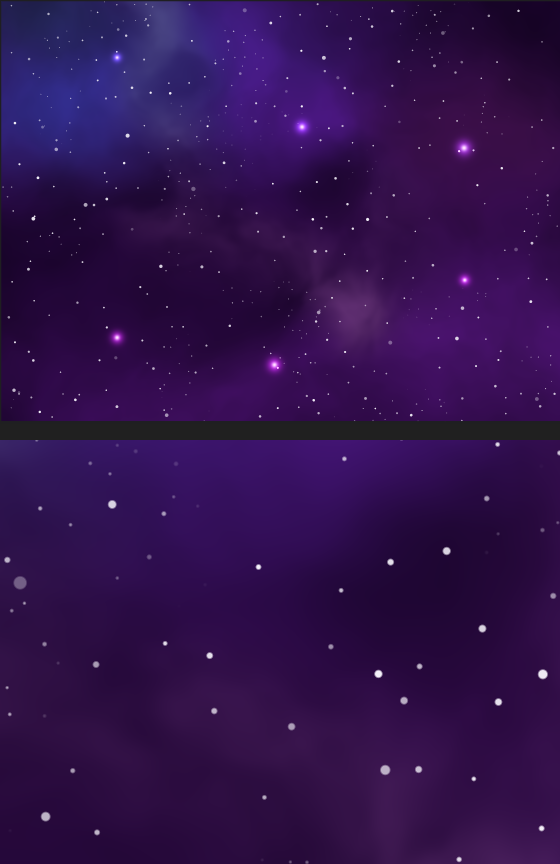
Top: the whole. Bottom: its middle third, enlarged.
Give the GLSL for this background, as a Shadertoy shader.

```glsl
// Deep-space backdrop: soft blue and violet clouds built from noise-warped
// Gaussian patches, a dusty band along a bent path, hashed star layers
// on jittered grids and a few large glowing stars.

const vec3 BASE    = vec3(0.172, 0.034, 0.265);
const vec3 DARK    = vec3(0.075, 0.008, 0.135);
const vec3 BLUE    = vec3(0.195, 0.185, 0.570);
const vec3 SLATE   = vec3(0.130, 0.160, 0.330);
const vec3 VIOLET  = vec3(0.330, 0.105, 0.590);
const vec3 PURPLE  = vec3(0.310, 0.080, 0.460);
const vec3 PLUM    = vec3(0.215, 0.055, 0.250);
const vec3 DUST_HI = vec3(0.270, 0.260, 0.470);
const vec3 DUST_LO = vec3(0.310, 0.150, 0.370);
const vec3 FRAME   = vec3(0.120, 0.120, 0.130);
const vec3 HALO_LO = vec3(0.820, 0.160, 0.900);
const vec3 HALO_HI = vec3(0.480, 0.300, 1.000);
const float WARP       = 0.24;   // displacement of the cloud outlines
const float DUST_WIDTH = 0.075;
const float HALO_SIZE  = 0.017;
const float STAR_EDGE  = 0.0014; // least softness of a star rim

// Three sine-free random values per lattice point
vec3 hash3(vec2 p) {
    vec3 q = fract((p.xyx + 7.0) * vec3(0.1031, 0.1030, 0.0973));
    q += dot(q, q.yxz + 33.33);
    return fract((q.xxy + q.yzz) * q.zyx);
}

float noise(vec2 p) {
    vec2 i = floor(p), f = fract(p);
    f = f * f * f * (f * (f * 6.0 - 15.0) + 10.0);
    float low  = mix(hash3(i).x, hash3(i + vec2(1, 0)).x, f.x);
    float high = mix(hash3(i + vec2(0, 1)).x, hash3(i + vec2(1, 1)).x, f.x);
    return mix(low, high, f.y);
}

float fbm(vec2 p) {
    float sum = 0.0, amp = 0.533;
    for (int i = 0; i < 4; i++) {
        sum += amp * noise(p);
        p = mat2(1.6, 1.2, -1.2, 1.6) * p + 11.3;
        amp *= 0.5;
    }
    return sum;
}

float patchAt(vec2 p, vec2 centre, vec2 radius) {
    vec2 d = (p - centre) / radius;
    return exp(-dot(d, d));
}

float segmentDist(vec2 p, vec2 a, vec2 b) {
    vec2 ab = b - a;
    return length(p - a - ab * clamp(dot(p - a, ab) / dot(ab, ab), 0.0, 1.0));
}

// Bent band of dust, brightest along its spine
float dustBand(vec2 p) {
    vec2 path[5] = vec2[5](vec2(0.34, 1.05), vec2(0.41, 0.70),
        vec2(0.37, 0.51), vec2(0.70, 0.37), vec2(0.88, 0.22));
    float d = 9.0;
    for (int i = 0; i < 4; i++) d = min(d, segmentDist(p, path[i], path[i + 1]));
    return exp(-d * d / (DUST_WIDTH * DUST_WIDTH));
}

vec3 nebula(vec2 p) {
    vec2 w = p + WARP * (vec2(fbm(p * 3.0), fbm(p * 3.0 + 17.0)) - 0.5);
    float wisps = fbm(w * 5.0 + 4.0);
    vec3 c = BASE;
    // Dark pockets
    c = mix(c, DARK, 0.75 * patchAt(w, vec2(0.08, 0.42), vec2(0.34, 0.20)));
    c = mix(c, DARK, 0.95 * patchAt(w, vec2(1.26, 0.97), vec2(0.32, 0.20)));
    c = mix(c, DARK, 0.90 * patchAt(w, vec2(0.02, 0.00), vec2(0.22, 0.12)));
    c = mix(c, DARK, 0.55 * patchAt(w, vec2(0.60, 0.29), vec2(0.20, 0.08)));
    // Blue and violet light
    c = mix(c, BLUE, 0.60 * patchAt(w, vec2(0.30, 0.92), vec2(0.46, 0.24)));
    c = mix(c, BLUE, 0.85 * patchAt(w, vec2(0.12, 0.80), vec2(0.25, 0.14)));
    c = mix(c, SLATE, 0.75 * patchAt(w, vec2(0.06, 1.00), vec2(0.24, 0.10)));
    c = mix(c, VIOLET, 0.55 * patchAt(w, vec2(0.61, 0.86), vec2(0.11, 0.14)));
    c = mix(c, VIOLET, 0.75 * patchAt(w, vec2(0.80, 0.71), vec2(0.13, 0.10)));
    c = mix(c, PLUM, 0.80 * patchAt(w, vec2(1.12, 0.68), vec2(0.22, 0.20)));
    c = mix(c, PURPLE, 0.85 * patchAt(w, vec2(1.20, 0.21), vec2(0.27, 0.20)));
    c = mix(c, PURPLE, 0.40 * patchAt(w, vec2(0.55, 0.05), vec2(0.50, 0.10)));
    c = mix(c, DARK, 0.55 * patchAt(w, vec2(0.74, 0.59), vec2(0.12, 0.09)));
    // Dust and fine light variation
    vec3 dust = mix(DUST_LO, DUST_HI, smoothstep(0.45, 0.80, p.y));
    float veil = dustBand(w) + 0.7 * patchAt(w, vec2(0.93, 0.36), vec2(0.10, 0.16));
    c = mix(c, dust, min(veil, 1.0) * smoothstep(0.15, 0.85, wisps));
    return c * (0.72 + 0.56 * wisps);
}

// One star per chosen cell, kept clear of the cell border
float starLayer(vec2 p, float cells, float share, vec2 radii, float seed) {
    vec2 id = floor(p * cells);
    vec3 place = hash3(id + seed), look = hash3(id + seed + 51.7);
    float d = length(p - (id + 0.12 + 0.76 * place.xy) / cells);
    float r = mix(radii.x, radii.y, look.x * look.x);
    float rim = max(1.0 / iResolution.y, STAR_EDGE);
    return step(place.z, share) * mix(0.55, 1.0, look.y) * clamp((r - d) / rim + 0.5, 0.0, 1.0);
}

void mainImage(out vec4 fragColor, in vec2 fragCoord) {
    vec2 p = fragCoord / iResolution.y;
    float aspect = iResolution.x / iResolution.y;
    vec3 c = nebula(p);
    // Scattered stars: common, large, faint, and clustered specks
    float stars = starLayer(p, 19.0, 0.48, vec2(0.0016, 0.0030), 3.0);
    stars = max(stars, starLayer(p, 9.0, 0.42, vec2(0.0029, 0.0048), 29.0));
    stars = max(stars, 0.45 * starLayer(p, 8.0, 0.28, vec2(0.0028, 0.0052), 83.0));
    float cluster = smoothstep(0.66, 0.80, noise(p * 7.0 + 40.0));
    stars = max(stars, 0.7 * cluster * starLayer(p, 46.0, 0.35, vec2(0.0010, 0.0018), 61.0));
    c = mix(c, vec3(0.96, 0.95, 0.98), stars);
    // Glowing stars, one in each cell of a 3 by 2 grid
    for (int i = 0; i < 6; i++) {
        vec2 cell = vec2(i % 3, i / 3);
        vec3 h = hash3(cell + 19.0);
        vec2 centre = (cell + 0.22 + 0.56 * h.xy) * vec2(aspect / 3.0, 0.5);
        float d = length(p - centre) / (HALO_SIZE * mix(0.55, 1.1, h.z));
        vec3 halo = mix(HALO_LO, HALO_HI, smoothstep(0.45, 0.90, centre.y));
        c += halo * (0.60 * exp(-d * d) + 0.22 * exp(-1.4 * d));
        c = mix(c, vec3(1.0, 0.90, 1.0), exp(-7.0 * d * d));
    }
    // Thin dark frame on the left, top and bottom
    float px = 1.0 / iResolution.y;
    float inner = min(min(p.x - 0.003, 0.997 - p.y), p.y - 0.007);
    c = mix(FRAME, c, clamp(inner / px + 0.5, 0.0, 1.0));
    fragColor = vec4(clamp(c, 0.0, 1.0), 1.0);
}
```
